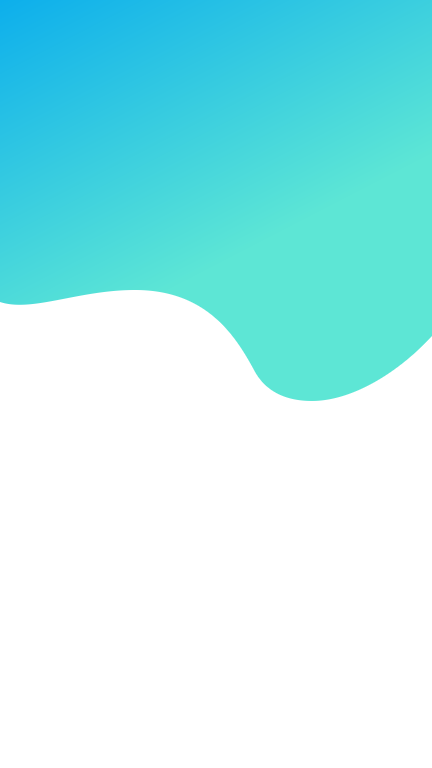
A Shadertoy shader for this background:

```glsl
// A teal-to-blue gradient panel hangs over white, ending in a smooth wave.
// The wave is a chain of cubic Bezier curves, solved for height at each x;
// the panel colour is a slanted linear ramp that settles into flat teal.

vec2 bezier(vec2 a, vec2 b, vec2 c, vec2 d, float t) {
    float s = 1.0 - t;
    return s * s * s * a + 3.0 * s * s * t * b + 3.0 * s * t * t * c + t * t * t * d;
}

// Height of a curve with increasing x, found by bisection
float curveHeight(vec2 a, vec2 b, vec2 c, vec2 d, float x) {
    float low = 0.0, high = 1.0;
    for (int i = 0; i < 18; i++) {
        float mid = 0.5 * (low + high);
        if (bezier(a, b, c, d, mid).x < x) low = mid;
        else high = mid;
    }
    return bezier(a, b, c, d, 0.5 * (low + high)).y;
}

float waveHeight(float x) {
    vec2 start = vec2(0.0, 0.6068);
    vec2 crest = vec2(0.3125, 0.6224);
    vec2 bend = vec2(0.588, 0.5182);
    vec2 trough = vec2(0.7222, 0.4779);
    vec2 end = vec2(1.0, 0.5625);

    if (x < crest.x)
        return curveHeight(start, vec2(0.0741, 0.5931), vec2(0.1806, crest.y), crest, x);
    if (x < bend.x)
        return curveHeight(crest, vec2(0.4769, crest.y), vec2(0.544, 0.5638), bend, x);
    if (x < trough.x)
        return curveHeight(bend, vec2(0.6134, 0.4909), vec2(0.6597, trough.y), trough, x);
    return curveHeight(trough, vec2(0.8102, trough.y), vec2(0.9167, 0.5117), end, x);
}

void mainImage(out vec4 fragColor, in vec2 fragCoord) {
    vec2 uv = fragCoord / iResolution.xy;

    // Slanted ramp from the upper left corner
    float ramp = clamp(dot(vec2(uv.x, 1.0 - uv.y), vec2(0.593, 2.04)), 0.0, 1.0);
    vec3 panel = mix(vec3(0.05, 0.685, 0.925), vec3(0.363, 0.9, 0.836), ramp);

    // Wave edge, softened over about one pixel
    float above = uv.y - waveHeight(uv.x);
    float pixel = length(vec2(dFdx(above), dFdy(above)));
    float coverage = clamp(above / pixel + 0.5, 0.0, 1.0);

    fragColor = vec4(mix(vec3(1.0), panel, coverage), 1.0);
}
```
